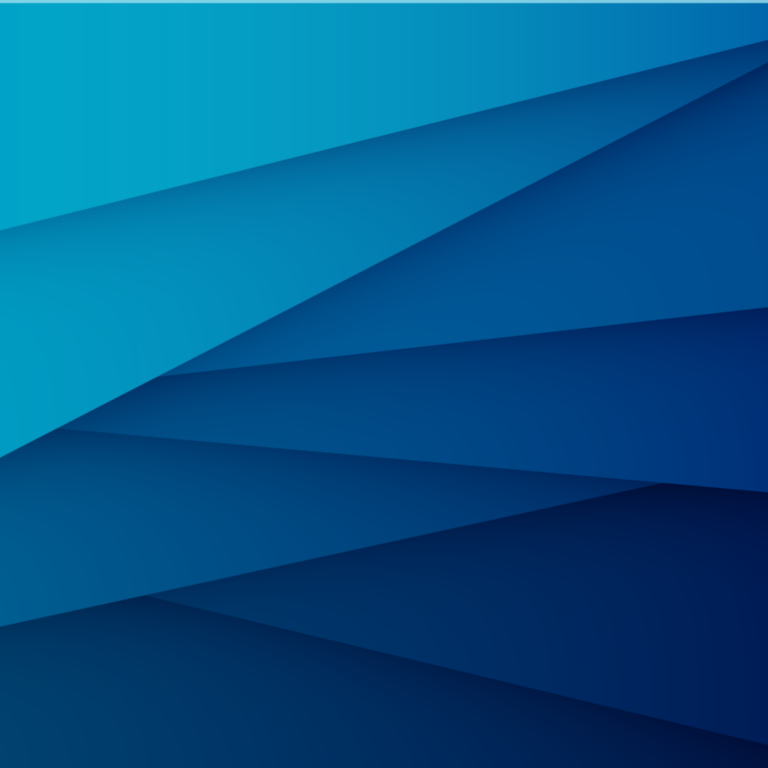
Reproduce this background procedurally as a WebGL 2 fragment shader.

```glsl
#version 300 es
precision highp float;

uniform vec2 u_resolution;
out vec4 fragColor;

const int EDGE_COUNT = 6;
const int SHEET_COUNT = 7;

// Lower edge of each sheet, topmost first: height at the left and right border
const vec2 EDGES[EDGE_COUNT] = vec2[](
    vec2(0.700, 0.948), vec2(0.404, 0.919), vec2(0.486, 0.600),
    vec2(0.449, 0.359), vec2(0.184, 0.401), vec2(0.270, 0.030));

// Sheet colours at the left, centre and right, topmost first
const vec3 LEFT_COLORS[SHEET_COUNT] = vec3[](
    vec3(0.00, 0.64, 0.78), vec3(0.00, 0.61, 0.76), vec3(0.00, 0.42, 0.63),
    vec3(0.00, 0.35, 0.56), vec3(0.00, 0.37, 0.57), vec3(0.00, 0.27, 0.46),
    vec3(0.00, 0.26, 0.44));
const vec3 CENTER_COLORS[SHEET_COUNT] = vec3[](
    vec3(0.02, 0.58, 0.75), vec3(0.01, 0.50, 0.70), vec3(0.00, 0.36, 0.60),
    vec3(0.00, 0.30, 0.54), vec3(0.00, 0.27, 0.50), vec3(0.00, 0.20, 0.41),
    vec3(0.00, 0.18, 0.38));
const vec3 RIGHT_COLORS[SHEET_COUNT] = vec3[](
    vec3(0.00, 0.40, 0.67), vec3(0.00, 0.32, 0.58), vec3(0.00, 0.30, 0.56),
    vec3(0.00, 0.19, 0.47), vec3(0.00, 0.19, 0.44), vec3(0.00, 0.11, 0.34),
    vec3(0.00, 0.09, 0.29));

const vec3 SHADOW_TINT = vec3(0.50, 0.62, 0.76);
const float SHADOW_WIDTH = 0.045;
const float SHADOW_LEFT = 0.55;
const float SHADOW_RIGHT = 1.0;
const float EDGE_SOFTNESS = 0.0015;
const vec3 RIM_COLOR = vec3(0.62, 0.88, 0.94);
const float RIM_HEIGHT = 0.004;
const float RIM_OPACITY = 0.8;

// Smooth horizontal blend through the three colours of a sheet
vec3 sheetColor(int sheet, float x) {
    float a = 2.0 * (x - 0.5) * (x - 1.0);
    float b = 4.0 * x * (1.0 - x);
    float c = 2.0 * x * (x - 0.5);
    return a * LEFT_COLORS[sheet] + b * CENTER_COLORS[sheet] + c * RIGHT_COLORS[sheet];
}

// Signed distance to a sheet edge, positive on the sheet
float edgeDistance(vec2 edge, vec2 p) {
    float slope = edge.y - edge.x;
    return (p.y - edge.x - slope * p.x) / sqrt(1.0 + slope * slope);
}

void main() {
    vec2 p = gl_FragCoord.xy / u_resolution;
    float softness = max(EDGE_SOFTNESS, 0.7 / min(u_resolution.x, u_resolution.y));
    float shadowStrength = mix(SHADOW_LEFT, SHADOW_RIGHT, p.x);

    // Stack the sheets from the bottom up, each shading those below it
    vec3 color = sheetColor(SHEET_COUNT - 1, p.x);
    for (int i = EDGE_COUNT - 1; i >= 0; i--) {
        float d = edgeDistance(EDGES[i], p);
        float shadow = shadowStrength * exp(min(d, 0.0) / SHADOW_WIDTH);
        color *= mix(vec3(1.0), SHADOW_TINT, shadow);
        color = mix(color, sheetColor(i, p.x), smoothstep(-softness, softness, d));
    }

    // Pale rim along the top border
    float rim = smoothstep(-softness, softness, p.y - 1.0 + RIM_HEIGHT);
    color = mix(color, RIM_COLOR, rim * RIM_OPACITY);

    fragColor = vec4(clamp(color, 0.0, 1.0), 1.0);
}
```
